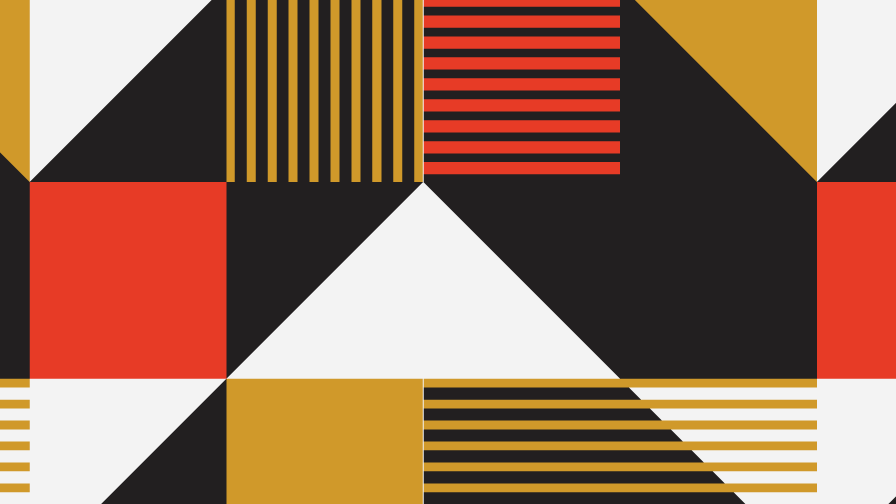
Give the GLSL for this background, as a Shadertoy shader.

```glsl
// Geometric tile pattern: squares, diagonal triangles and striped panels in black, white, gold and red.

const vec3 BLACK = vec3(0.133, 0.122, 0.126);
const vec3 WHITE = vec3(0.951);
const vec3 GOLD  = vec3(0.816, 0.600, 0.165);
const vec3 RED   = vec3(0.906, 0.231, 0.149);

// True inside the filled part of each stripe period.
bool stripe(float x, float fill) {
    return fract(x / 0.1064) < fill;
}

// Row above the horizon: corner triangles and two striped panels.
vec3 topRow(vec2 p) {
    if (p.x < -1.0 || p.x > 1.0) {
        vec3 corner = p.x < 0.0 ? WHITE : GOLD;
        return p.y > 2.0 - abs(p.x) ? corner : BLACK;
    }
    if (p.x < 0.0) return stripe(-p.x, 0.43) ? GOLD : BLACK;
    return p.x < 1.0 && stripe(p.y - 0.0385, 0.585) ? RED : BLACK;
}

// Middle row: red square and a white peak.
vec3 middleRow(vec2 p) {
    if (p.x < -1.0) return RED;
    return abs(p.x) < -p.y ? WHITE : BLACK;
}

// Bottom row: gold square, with the diagonals continuing on both sides.
vec3 bottomRow(vec2 p) {
    if (p.x > -1.0 && p.x < 0.0) return GOLD;
    if (p.x > 0.0 && stripe(-1.0 - p.y, 0.42)) return GOLD;
    return abs(p.x) > -p.y ? WHITE : BLACK;
}

vec3 pattern(vec2 p) {
    // The design repeats every four tiles across.
    p.x = mod(p.x + 2.0, 4.0) - 2.0;

    // Pale seam beside the central panels.
    bool outerRow = p.y > 0.0 || p.y < -1.0;
    if (outerRow && abs(p.x) < 0.002) return WHITE;

    if (p.y > 0.0) return topRow(p);
    return p.y > -1.0 ? middleRow(p) : bottomRow(p);
}

void mainImage(out vec4 fragColor, in vec2 fragCoord) {
    // Average a grid of samples to smooth every edge.
    const int GRID = 4;
    vec3 sum = vec3(0.0);
    for (int j = 0; j < GRID; j++) {
        for (int i = 0; i < GRID; i++) {
            vec2 offset = (vec2(i, j) + 0.5) / float(GRID) - 0.5;
            vec2 uv = (fragCoord + offset) / iResolution.y;
            // Tile units, with the origin at the tip of the white peak.
            sum += pattern((uv - vec2(0.8398, 0.6391)) / 0.3905);
        }
    }
    fragColor = vec4(sum / float(GRID * GRID), 1.0);
}
```
